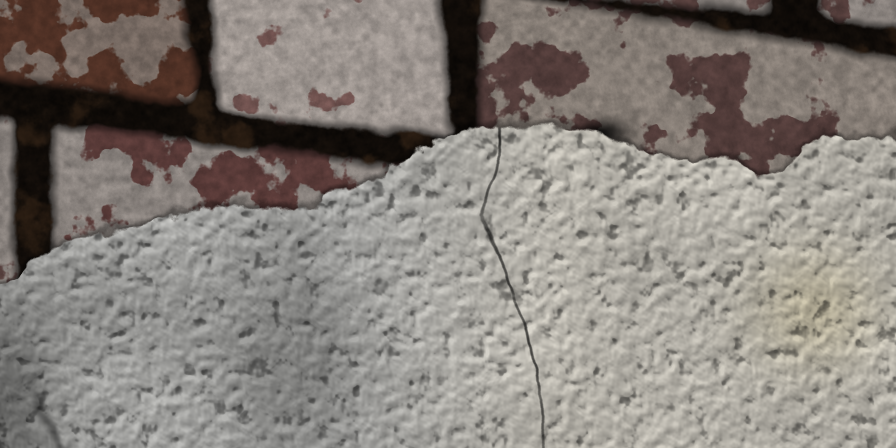
Reproduce this texture procedurally as a WebGL 2 fragment shader.

```glsl
#version 300 es
precision highp float;
// Weathered brick wall half covered by rough, cracked plaster.
// Bricks are sheared rounded boxes over dark mortar; the plaster is a
// noise height field lit from the upper left, cut by a ragged curve.
uniform vec2 u_resolution;
out vec4 fragColor;

float hash(vec2 p) {
    return fract(sin(dot(p, vec2(127.1, 311.7))) * 43758.5453);
}

float noise(vec2 p) {
    vec2 i = floor(p), f = fract(p);
    f = f * f * (3.0 - 2.0 * f);
    return mix(mix(hash(i), hash(i + vec2(1, 0)), f.x),
               mix(hash(i + vec2(0, 1)), hash(i + vec2(1, 1)), f.x), f.y);
}

float fbm(vec2 p) {
    float sum = 0.0, amp = 0.5;
    for (int i = 0; i < 5; i++) {
        sum += amp * noise(p);
        p = mat2(1.6, 1.2, -1.2, 1.6) * p + 7.3;
        amp *= 0.5;
    }
    return sum / 0.97;
}

// Soft round spot, 1 at its centre
float spot(vec2 p, vec2 centre, vec2 radius) {
    vec2 q = (p - centre) / radius;
    return exp(-dot(q, q));
}

// Lays one sheared brick over the wall; bare is the share of lost paint
void layBrick(inout vec3 wall, vec2 p, vec2 centre, vec2 halfSize, vec2 shear,
              vec3 paint, vec3 clay, float bare, float wear, float grit) {
    vec2 q = p - centre;
    q -= shear * q.yx;
    vec2 d = abs(q) - halfSize + 0.025;
    float dist = length(max(d, 0.0)) + min(max(d.x, d.y), 0.0) - 0.025;
    dist += 0.035 * (wear - 0.5) + 0.008 * (grit - 0.5);
    vec3 face = mix(paint, clay, smoothstep(-0.03, 0.03, bare - wear));
    face *= 0.78 + 0.42 * grit;
    face *= mix(0.5, 1.0, smoothstep(0.0, 0.022, -dist));
    float soft = 0.003 + 1.0 / u_resolution.y;
    wall = mix(wall, face, smoothstep(soft, -soft, dist));
}

// Height of the torn upper border of the plaster
float plasterTop(float x) {
    float y = 0.355 + 0.1 * smoothstep(-0.03, 0.16, x) + 0.082 * smoothstep(0.1, 0.5, x);
    y += 0.025 * smoothstep(0.69, 0.74, x) + 0.16 * smoothstep(0.7, 1.1, x);
    y -= 0.08 * smoothstep(1.24, 1.55, x) + 0.032 * smoothstep(1.64, 1.7, x);
    return y + 0.083 * smoothstep(1.71, 1.84, x);
}

float plasterHeight(vec2 p) {
    p += 0.008 * vec2(noise(p * 30.0), noise(p * 30.0 + 9.0));
    return 0.5 * noise(p * vec2(40, 46)) + 0.34 * noise(p * 74.0 + 3.0)
         + 0.16 * noise(p * 150.0);
}

vec3 brickWall(vec2 p) {
    float wear = fbm(p * 13.0 + 4.0), grit = fbm(p * 60.0);
    vec3 wall = vec3(0.06, 0.043, 0.03) * (0.35 + 1.3 * grit);
    wall += vec3(0.09, 0.06, 0.035) * smoothstep(0.55, 0.75, wear);
    vec3 pale = vec3(0.59, 0.56, 0.54), plum = vec3(0.34, 0.25, 0.24);

    // Upper course, left to right
    layBrick(wall, p, vec2(0.034, 1.1), vec2(0.37, 0.288), vec2(-0.13, -0.12),
             vec3(0.47, 0.42, 0.39), vec3(0.31, 0.19, 0.145),
             0.62 - 0.12 * spot(p, vec2(0.2, 0.92), vec2(0.12, 0.06))
                  - 0.12 * spot(p, vec2(0.42, 0.87), vec2(0.05, 0.15)), wear, grit);
    layBrick(wall, p, vec2(0.725, 1.0), vec2(0.262, 0.28), vec2(-0.08, -0.12),
             pale * 1.05, plum * 1.3, 0.27, wear, grit);
    float peel = 0.4 + 0.17 * spot(p, vec2(1.7, 0.74), vec2(0.17, 0.16))
               + 0.13 * spot(p, vec2(1.27, 0.87), vec2(0.2, 0.12))
               - 0.08 * smoothstep(1.8, 1.95, p.x);
    layBrick(wall, p, vec2(1.668, 0.732), vec2(0.6, 0.2), vec2(0.0, -0.165),
             vec3(0.53, 0.495, 0.465), plum * 0.95, peel, wear, grit);

    // Two brick ends at the top right
    layBrick(wall, p, vec2(1.5, 1.187), vec2(0.22, 0.2), vec2(0.0, -0.1),
             pale * 0.85, plum, 0.35, wear, grit);
    layBrick(wall, p, vec2(2.13, 1.105), vec2(0.3, 0.2), vec2(0.0, -0.19),
             pale * 0.92, plum, 0.35, wear, grit);

    // Lower course
    layBrick(wall, p, vec2(-0.2, 0.55), vec2(0.24, 0.2), vec2(0.0, -0.05),
             pale * 0.9, plum, 0.38, wear, grit);
    layBrick(wall, p, vec2(0.55, 0.427), vec2(0.44, 0.25), vec2(0.0, -0.115),
             pale * 0.92, vec3(0.35, 0.23, 0.22), 0.46 + 0.1 * smoothstep(0.35, 0.7, p.x),
             wear, grit);

    // Hollow above the plaster
    return wall * (1.0 - 0.8 * spot(p, vec2(1.35, 0.705), vec2(0.05, 0.025)));
}

vec3 plaster(vec2 p, float depth) {
    // Broad stains and warm tints
    float tone = 0.635 + 0.045 * smoothstep(0.75, 1.3, p.x) + 0.12 * (fbm(p * 5.0) - 0.5);
    tone -= 0.13 * spot(p, vec2(0.67, 0.22), vec2(0.16, 0.3));
    tone -= 0.09 * spot(p, vec2(0.3, 0.3), vec2(0.25, 0.14));
    tone -= 0.22 * spot(p, vec2(0.0, 0.1), vec2(0.12, 0.23));
    vec3 col = tone * mix(vec3(1.0, 1.0, 0.985), vec3(1.02, 1.0, 0.95), smoothstep(0.7, 1.3, p.x));
    col *= 1.0 - vec3(0.0, 0.02, 0.1) * spot(p, vec2(1.82, 0.31), vec2(0.14, 0.13));

    // Grain relief and pits
    float h = plasterHeight(p);
    float slope = h - plasterHeight(p + vec2(-0.006, 0.009));
    col *= 1.0 + 0.62 * clamp(slope, -0.4, 0.3) - 0.3 * smoothstep(0.4, 0.18, h);
    col *= 1.0 + 0.07 * smoothstep(0.03, 0.0, depth);

    // Main crack and a dark fissure at the lower left
    float track = 1.214 - 0.14 * pow(min(p.y / 0.52, 1.0), 1.8) + 0.04 * smoothstep(0.52, 0.64, p.y);
    track += 0.014 * (fbm(vec2(p.y * 22.0, 2.0)) - 0.5);
    float width = 0.0022 + 0.003 * spot(p, vec2(1.08, 0.48), vec2(0.1, 0.05));
    float crack = smoothstep(width + 0.003, width * 0.3, abs(p.x - track));
    col *= 1.0 - crack * (0.35 + 0.4 * noise(p * 35.0));
    float fissure = abs(p.x - 0.14 + 0.4 * p.y + 0.02 * noise(p * 25.0));
    return col * (1.0 - 0.35 * smoothstep(0.018, 0.0, fissure) * smoothstep(0.17, 0.06, p.y));
}

void main() {
    vec2 p = gl_FragCoord.xy / u_resolution * vec2(2.0, 1.0);
    float ragged = 0.032 * (fbm(p * 28.0) - 0.5) + 0.014 * (noise(p * 55.0) - 0.5);
    float depth = plasterTop(p.x) + ragged - p.y;
    float soft = 0.002 + 0.7 / u_resolution.y;
    vec3 wall = brickWall(p) * mix(0.6, 1.0, smoothstep(0.0, 0.02, -depth));
    fragColor = vec4(mix(wall, plaster(p, depth), smoothstep(-soft, soft, depth)), 1.0);
}
```
